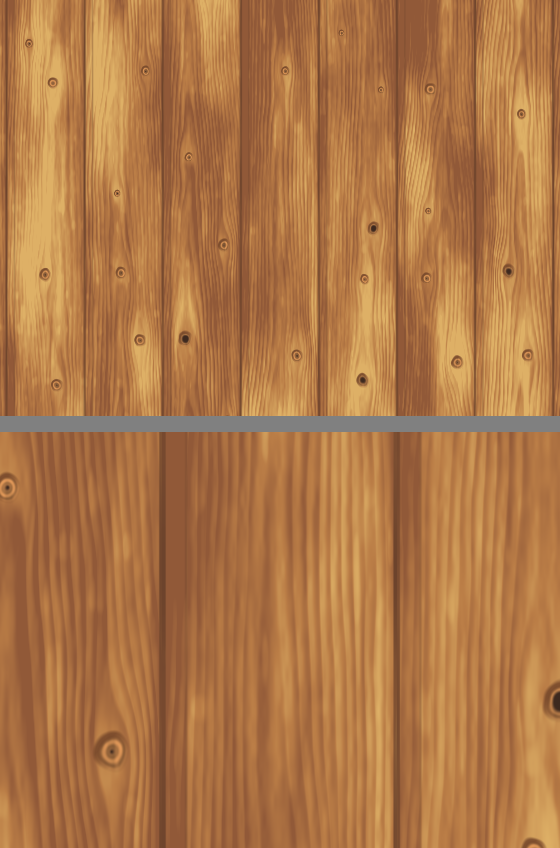
Top: the whole. Bottom: its middle third, enlarged.
A Shadertoy shader for this texture:

```glsl
// Weathered pine boarding: upright planks with beaded grooves, worn stain and knots.
// Grain is the level set of a tapered trunk cut lengthwise, pushed aside by each knot;
// stretched noise layers give the fibres, the streaks and the uneven stain.

#define PLANK_WIDTH 0.1877   // in canvas heights, about 7.2 planks across
#define FIRST_GROOVE 0.0158
#define GROOVE_WIDTH 0.0026
#define BEAD_WIDTH 0.019
#define RING_DENSITY 23.0
#define RING_STRENGTH 0.42
#define STAIN_CONTRAST 1.75
#define KNOT_SPACING 0.22
#define KNOT_CHANCE 0.75
#define KNOT_RADIUS 0.0125

const vec3 DARK_STAIN = vec3(0.57, 0.35, 0.22);
const vec3 MID_STAIN = vec3(0.73, 0.49, 0.275);
const vec3 BARE_WOOD = vec3(0.87, 0.69, 0.40);
const vec3 GROOVE_COLOR = vec3(0.42, 0.26, 0.17);
const vec3 KNOT_COLOR = vec3(0.74, 0.50, 0.29);
const vec3 KNOT_RIM = vec3(0.45, 0.27, 0.16);
const vec3 KNOT_HOLE = vec3(0.24, 0.16, 0.12);

float hash(vec2 p) {
    return fract(sin(dot(p, vec2(127.1, 311.7))) * 43758.5);
}

float noise(vec2 p) {
    vec2 i = floor(p), f = fract(p);
    f = f * f * (3.0 - 2.0 * f);
    return mix(mix(hash(i), hash(i + vec2(1, 0)), f.x),
               mix(hash(i + vec2(0, 1)), hash(i + vec2(1, 1)), f.x), f.y);
}

float fbm(vec2 p) {
    float sum = 0.0, amp = 0.53;
    for (int i = 0; i < 4; i++) {
        sum += amp * noise(p);
        p = p * 2.1 + 7.3;
        amp *= 0.5;
    }
    return sum;
}

// Latewood line: slow darkening followed by a sharp edge.
float ringLine(float r) {
    float f = fract(r);
    return smoothstep(0.2, 0.75, f) * (1.0 - smoothstep(0.78, 1.0, f));
}

vec3 stainColor(float tone) {
    tone = clamp(tone, 0.0, 1.0);
    return tone < 0.5 ? mix(DARK_STAIN, MID_STAIN, tone * 2.0)
                      : mix(MID_STAIN, BARE_WOOD, tone * 2.0 - 1.0);
}

void mainImage(out vec4 fragColor, in vec2 fragCoord) {
    vec2 p = fragCoord / iResolution.y;
    float px = 1.0 / iResolution.y;
    float board = (p.x - FIRST_GROOVE) / PLANK_WIDTH;
    float id = floor(board);
    float x = (board - id) * PLANK_WIDTH;
    vec2 seed = vec2(id * 17.3 + 5.0, id * 9.1);

    // Knots: bend the grain, brighten the wood around them, keep the nearest one
    float bentX = x, halo = 0.0, knotDist = 9.0, knotSeed = 0.0;
    vec2 knotDir = vec2(0.0);
    float shift = hash(seed) * KNOT_SPACING;
    float row = floor((p.y + shift) / KNOT_SPACING);
    for (int j = -1; j <= 1; j++) {
        vec2 cell = vec2(id + 31.0, row + float(j));
        if (hash(cell) > KNOT_CHANCE) continue;
        float rnd = hash(cell + 3.7);
        float radius = KNOT_RADIUS * mix(0.5, 1.15, rnd);
        vec2 center = vec2(mix(0.25, 0.85, hash(cell + 8.2)) * PLANK_WIDTH,
            (cell.y + mix(0.15, 0.85, hash(cell + 5.1))) * KNOT_SPACING - shift);
        vec2 d = vec2(x, p.y) - center;
        vec2 stretched = d * vec2(1.0, 0.42) / (2.1 * radius);
        float push = exp(-dot(stretched, stretched));
        bentX -= d.x * push;
        halo += push;
        float wobble = 0.25 * (noise(d * 90.0 + rnd * 40.0) - 0.5);
        float q = length(d * vec2(1.0, 0.88)) / radius + wobble;
        if (q < knotDist) {
            knotDist = q;
            knotSeed = rnd;
            knotDir = d / radius;
        }
    }
    float u = bentX / PLANK_WIDTH;

    // Growth rings: hyperbolic arches whose taper differs from plank to plank
    float v = u - mix(0.3, 0.7, hash(seed + 1.0));
    v += 0.16 * (noise(vec2(u * 2.0, p.y * 3.2) + seed) - 0.5);
    float taper = mix(0.05, 0.34, hash(seed + 2.0));
    float trunk = sqrt(v * v + 0.012) + taper * p.y;
    trunk += 0.022 * (noise(vec2(u * 9.0, p.y * 14.0) + seed) - 0.5);
    float rings = ringLine(trunk * RING_DENSITY);
    rings *= mix(0.25, 1.0, noise(vec2(u * 4.0, p.y * 4.0) + seed.yx));

    // Stain, streaks, fibres and pale flecks
    float streak = noise(vec2(bentX * 75.0, p.y * 3.5) + seed) - 0.5;
    float fibre = noise(vec2(bentX * 230.0, p.y * 13.0) + seed) - 0.5;
    float pores = noise(vec2(p.x * 330.0, p.y * 70.0)) - 0.5;
    float stain = fbm(vec2(u * 2.0 + 0.2 * streak, p.y * 2.6) + seed) - 0.5;
    float fleck = smoothstep(0.78, 0.95, noise(vec2(x * 110.0, p.y * 24.0) + seed));
    float tone = 0.66 + STAIN_CONTRAST * stain + 0.2 * (hash(seed + 4.0) - 0.5);
    tone += 0.20 * (0.5 - p.y) + 0.27 * streak + 0.24 * fibre + 0.14 * pores;
    tone += 0.16 * fleck + 0.16 * min(halo, 1.0) - RING_STRENGTH * rings;

    // Sunken bead along the left edge, soft shade along the right
    float bead = 1.0 - smoothstep(BEAD_WIDTH - 2.0 * px, BEAD_WIDTH + 2.0 * px, x);
    tone -= 0.27 * bead + 0.2 * smoothstep(0.016, 0.0, PLANK_WIDTH - x);
    vec3 color = stainColor(tone);

    // Knot: ringed disc, shaded rim, dark pith that is sometimes an open hole
    float edge = 0.12 + px / KNOT_RADIUS;
    vec3 knot = KNOT_COLOR * (0.96 + 0.14 * sin(knotDist * 13.0) + 0.2 * pores);
    float hole = step(0.72, knotSeed) * 0.4 + 0.18;
    knot = mix(KNOT_HOLE, knot, smoothstep(hole - edge, hole + edge, knotDist));
    color = mix(knot, color, smoothstep(1.0 - edge, 1.0 + edge, knotDist));
    float rim = 1.0 - smoothstep(0.05, 0.32, abs(knotDist - 0.98));
    color = mix(color, KNOT_RIM, rim * clamp(0.5 + 0.35 * (knotDir.y - knotDir.x), 0.15, 0.85));

    // Grooves between planks and the thin line closing the bead
    float seam = min(x, PLANK_WIDTH - x);
    float depth = 0.65 + 0.35 * noise(vec2(id * 7.0, p.y * 9.0));
    color = mix(color, GROOVE_COLOR, depth
        * (1.0 - smoothstep(GROOVE_WIDTH - px, GROOVE_WIDTH + px, seam)));
    float crease = 1.0 - smoothstep(0.0, 0.0012 + px, abs(x - BEAD_WIDTH));
    color = mix(color, GROOVE_COLOR, 0.38 * crease * depth);

    fragColor = vec4(color, 1.0);
}
```
